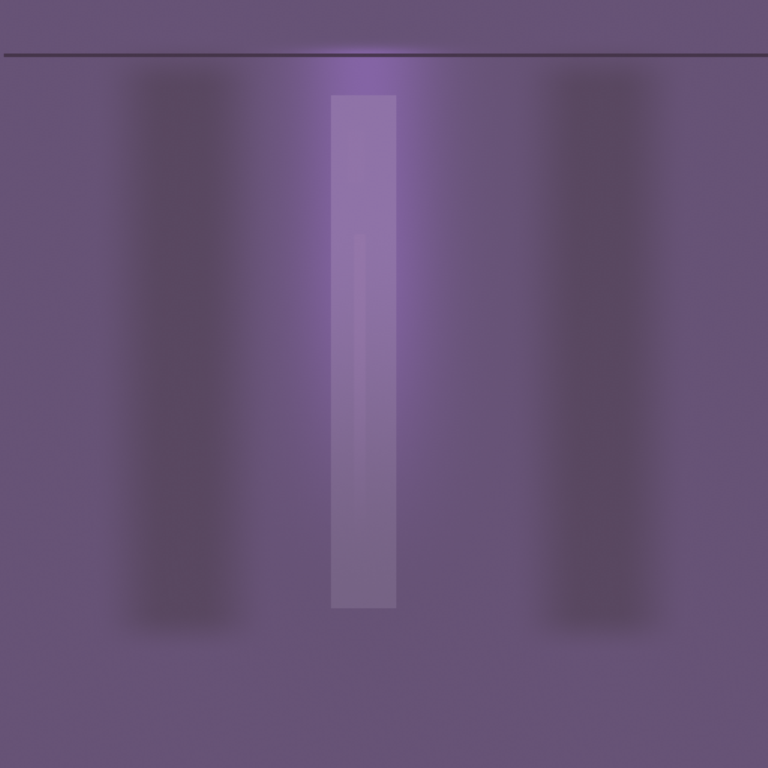
Give the GLSL for this background, as a three.js fragment shader.

```glsl
// Muted violet wall with two soft dark columns, a glowing pale panel and a thin top rail.
varying vec2 vUv;

const vec3 WALL_COLOR = vec3(0.402, 0.324, 0.462);
const vec3 SHADE_COLOR = vec3(0.348, 0.280, 0.378);
const vec3 GLOW_COLOR = vec3(0.518, 0.392, 0.645);
const vec3 PANEL_TOP_COLOR = vec3(0.560, 0.450, 0.655);
const vec3 PANEL_LOW_COLOR = vec3(0.462, 0.388, 0.520);
const vec3 STREAK_COLOR = vec3(0.600, 0.475, 0.670);
const vec3 RAIL_COLOR = vec3(0.255, 0.195, 0.270);

const float RAIL_Y = 0.928;
const float RAIL_HALF_WIDTH = 0.0023;
const float RAIL_START = 0.005;
const float COLUMN_FIRST_X = 0.238;
const float COLUMN_SPACING = 0.543;
const float COLUMN_CORE = 0.022;
const float COLUMN_REACH = 0.118;
const float COLUMN_BOTTOM = 0.160;
const vec2 PANEL_MIN = vec2(0.431, 0.208);
const vec2 PANEL_MAX = vec2(0.516, 0.876);
const float GLOW_X = 0.477;
const float GLOW_SPREAD = 0.092;
const vec2 HALO_SIZE = vec2(0.085, 0.011);
const float EDGE = 0.0013;
const float GRAIN = 0.004;

float hash(vec2 p) {
  return fract(sin(dot(p, vec2(127.1, 311.7))) * 43758.5);
}

float bell(float x) {
  return exp(-x * x);
}

// Soft-edged mask of an axis-aligned box.
float boxMask(vec2 p, vec2 low, vec2 high, float softness) {
  vec2 d = abs(p - 0.5 * (low + high)) - 0.5 * (high - low);
  vec2 inside = 1.0 - smoothstep(-softness, softness, d);
  return inside.x * inside.y;
}

// Two blurred columns with a firm lower end.
float columnShade(vec2 p) {
  float shade = 0.0;
  for (int i = 0; i < 2; i++) {
    float offset = abs(p.x - COLUMN_FIRST_X - COLUMN_SPACING * float(i));
    shade += 1.0 - smoothstep(COLUMN_CORE, COLUMN_REACH, offset);
  }
  float lowerEnd = smoothstep(COLUMN_BOTTOM - 0.012, COLUMN_BOTTOM + 0.045, p.y);
  float upperEnd = 1.0 - smoothstep(RAIL_Y - 0.045, RAIL_Y + 0.025, p.y);
  return shade * lowerEnd * upperEnd;
}

// Light around the panel, plus a flat halo above the rail.
float panelGlow(vec2 p) {
  float across = bell((p.x - GLOW_X) / GLOW_SPREAD);
  float fall = smoothstep(0.20, 0.68, p.y);
  float below = across * fall * (1.0 - step(RAIL_Y, p.y));
  vec2 haloPoint = (p - vec2(GLOW_X, RAIL_Y)) / HALO_SIZE;
  float halo = exp(-dot(haloPoint, haloPoint)) * step(RAIL_Y, p.y);
  return below + halo;
}

void main() {
  vec2 p = vUv;

  // Wall, columns and glow
  vec3 color = mix(WALL_COLOR, SHADE_COLOR, columnShade(p));
  color = mix(color, GLOW_COLOR, panelGlow(p));

  // Pale panel, brighter towards the top
  float height = smoothstep(PANEL_MIN.y, 0.72, p.y);
  vec3 panelColor = mix(PANEL_LOW_COLOR, PANEL_TOP_COLOR, height);
  color = mix(color, panelColor, boxMask(p, PANEL_MIN, PANEL_MAX, EDGE));

  // Narrow streak fading downwards and a faint patch above it
  float streak = boxMask(p, vec2(0.461, 0.27), vec2(0.476, 0.695), 0.002);
  streak *= smoothstep(0.27, 0.66, p.y);
  float patchMask = boxMask(p, vec2(0.453, 0.762), vec2(0.475, 0.830), 0.003);
  color = mix(color, STREAK_COLOR, 0.45 * streak + 0.14 * patchMask);

  // Thin rail
  float rail = 1.0 - smoothstep(RAIL_HALF_WIDTH - EDGE, RAIL_HALF_WIDTH + EDGE, abs(p.y - RAIL_Y));
  rail *= smoothstep(RAIL_START - EDGE, RAIL_START + EDGE, p.x);
  color = mix(color, RAIL_COLOR, 0.9 * rail);

  // Fine grain against banding
  color += GRAIN * (hash(floor(p * 512.0)) - 0.5);
  gl_FragColor = vec4(color, 1.0);
}
```
